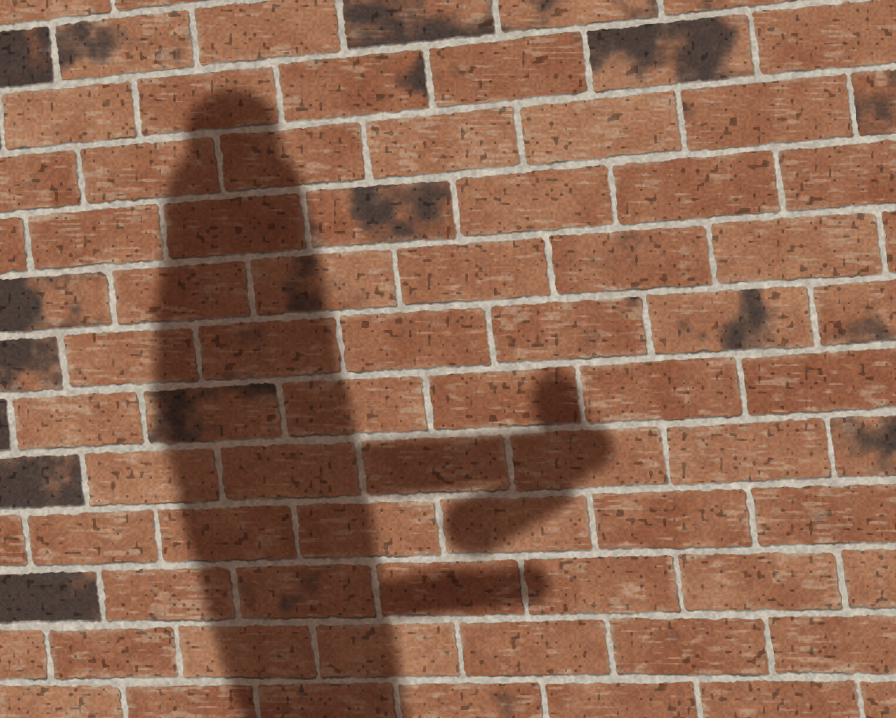
This texture is drawn by a WebGL 1 fragment shader. Its source:

```glsl
precision highp float;
// A weathered brick wall in running bond, seen at a slant, with a soft cast shadow.
// Courses and bricks come from inverted perspective spacing; each brick is a rounded
// box with hashed tone, soot, scrapes and grain. The shadow is a union of capsules.
uniform vec2 u_resolution;

const vec3 CLAY_DARK = vec3(0.56, 0.35, 0.25);
const vec3 CLAY_LIGHT = vec3(0.68, 0.49, 0.37);
const vec3 CLAY_PALE = vec3(0.73, 0.62, 0.52);
const vec3 SOOT = vec3(0.24, 0.21, 0.20);
const vec3 MORTAR = vec3(0.77, 0.73, 0.67);
const vec3 SHADE = vec3(0.54, 0.46, 0.43);

float hash(vec2 p) {
  return fract(sin(dot(p, vec2(127.1, 311.7))) * 43758.5);
}

float noise(vec2 p) {
  vec2 i = floor(p), f = fract(p);
  f = f * f * (3.0 - 2.0 * f);
  return mix(mix(hash(i), hash(i + vec2(1.0, 0.0)), f.x),
             mix(hash(i + vec2(0.0, 1.0)), hash(i + 1.0), f.x), f.y);
}

float fbm(vec2 p) {
  float sum = 0.0, amp = 0.5;
  for (int i = 0; i < 4; i++) {
    sum += amp * noise(p);
    p = p * 2.03 + 17.3;
    amp *= 0.5;
  }
  return sum / 0.9375;
}

float roundBox(vec2 p, vec2 halfSize, float radius) {
  vec2 d = abs(p) - halfSize + radius;
  return length(max(d, 0.0)) + min(max(d.x, d.y), 0.0) - radius;
}

// Capsule whose radius runs from ra at a to rb at b.
float capsule(vec2 p, vec2 a, vec2 b, float ra, float rb) {
  vec2 ab = b - a;
  float h = clamp(dot(p - a, ab) / dot(ab, ab), 0.0, 1.0);
  return length(p - a - ab * h) - mix(ra, rb, h);
}

// Continuous course number; courses grow taller upward and to the right.
float courseAt(vec2 p) {
  float d = p.y - 0.040 - 0.0065 * p.x;
  float b = 0.0621 + 0.0102 * p.x;
  return 2.0 * d / (b + sqrt(b * b + 0.00156 * d));
}

// Start of the bricks in a course: half-brick bond with a slow drift.
float bondOffset(float row) {
  float bump = 0.1 * exp(-(row - 4.3) * (row - 4.3) / 4.0);
  return 0.88 - 0.0975 * row + bump + 0.5 * mod(row + 1.0, 2.0);
}

float castShadow(vec2 p) {
  float body = capsule(p, vec2(0.260, 0.652), vec2(0.262, 0.62), 0.051, 0.055);
  body = min(body, capsule(p, vec2(0.263, 0.57), vec2(0.277, 0.37), 0.080, 0.108));
  body = min(body, capsule(p, vec2(0.285, 0.34), vec2(0.362, 0.0), 0.108, 0.092));
  float arm = capsule(p, vec2(0.39, 0.275), vec2(0.655, 0.300), 0.032, 0.028);
  arm = min(arm, capsule(p, vec2(0.622, 0.36), vec2(0.635, 0.29), 0.026, 0.030));
  arm = min(arm, capsule(p, vec2(0.61, 0.26), vec2(0.53, 0.215), 0.032, 0.034));
  arm = min(arm, capsule(p, vec2(0.43, 0.132), vec2(0.592, 0.150), 0.024, 0.022));
  return 1.0 - smoothstep(-0.012, 0.012, min(body, arm));
}

vec3 brickColor(vec2 p, vec2 id, float edge) {
  float tone = hash(id + 3.1);
  float cloud = fbm(p * 24.0 + id * 5.7);
  vec3 col = mix(CLAY_DARK, CLAY_LIGHT, clamp(0.2 + 0.6 * tone + 1.1 * (cloud - 0.5), 0.0, 1.0));

  // Pale scrapes and smears, strongest on a few bricks and near edges
  float scrape = noise(vec2(p.x * 60.0, p.y * 330.0) + id * 9.0) * fbm(p * 55.0 + id);
  float wear = smoothstep(0.35, 0.60, scrape + 0.12 * hash(id + 8.4));
  float rim = smoothstep(-0.009, 0.0, edge) * smoothstep(0.45, 0.7, fbm(p * 32.0 + 4.0));
  col = mix(col, CLAY_PALE, clamp(0.55 * wear + 0.45 * rim, 0.0, 0.8));

  // Soot gathers on the upper courses and at the left side
  float bias = 0.22 * smoothstep(0.5, 0.8, p.y) + 0.22 * smoothstep(0.16, 0.0, p.x);
  float soot = hash(id + 21.7) + bias + 1.1 * (fbm(p * 20.0 + id * 2.3) - 0.5);
  col = mix(col, SOOT, 0.85 * smoothstep(0.88, 1.22, soot));

  // Pits and fine grain
  col *= 1.0 - 0.3 * smoothstep(0.77, 0.92, noise(p * 190.0));
  return col * (0.91 + 0.18 * noise(p * 380.0));
}

void main() {
  vec2 p = gl_FragCoord.xy / u_resolution.x;
  float px = 1.0 / u_resolution.x;

  // Brick cell: course, index and local position in canvas units
  float course = courseAt(p);
  float row = floor(course);
  float rise = course - row;
  float along = log(1.0 + 0.3517 * p.x) / 0.049 * (1.0 - 0.006 * row);
  along += 0.05 * (rise - 0.5) - bondOffset(row);
  vec2 id = vec2(floor(along), row);
  vec2 size = vec2(0.139 + 0.049 * p.x, 0.0621 + 0.0102 * p.x + 0.0008 * row);
  vec2 local = (vec2(fract(along), rise) - 0.5) * size;
  local.y += 0.03 * (hash(id + 5.0) - 0.5) * local.x;

  // Brick outline with chipped edges
  vec2 halfSize = 0.5 * size - vec2(0.0032, 0.0042) - 0.001 * hash(id);
  float chips = 0.004 * (fbm(p * 75.0) - 0.5) + 0.0015 * (noise(p * 260.0) - 0.5);
  float edge = roundBox(local, halfSize, 0.003) + chips;
  float brick = 1.0 - smoothstep(-px, px, edge);

  // Mortar, with a thin dark crease under and beside each brick
  vec3 col = MORTAR * (0.80 + 0.22 * fbm(p * 110.0) + 0.16 * noise(p * 330.0));
  float crease = roundBox(local - vec2(0.0010, -0.0018), halfSize, 0.003) + chips;
  col *= 1.0 - 0.55 * (1.0 - smoothstep(-px, 1.5 * px, crease)) * (0.4 + 0.6 * noise(p * 45.0));
  col = mix(col, brickColor(p, id, edge), brick);

  col *= mix(vec3(1.0), SHADE, castShadow(p + 0.006 * (noise(p * 18.0) - 0.5)));
  gl_FragColor = vec4(col, 1.0);
}
```
